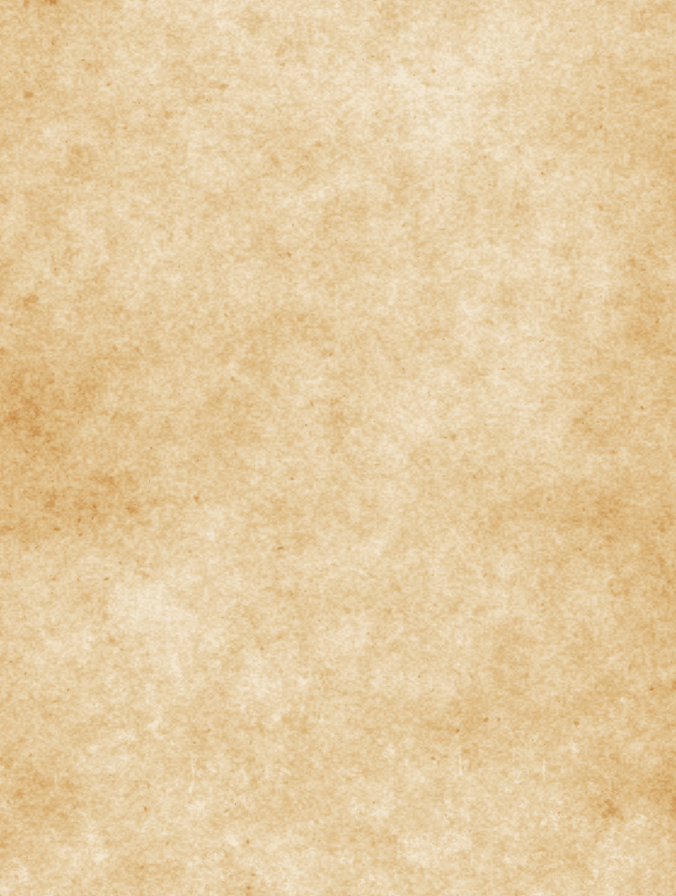
This texture is drawn by a WebGL 1 fragment shader. Its source:

```glsl
precision highp float;
// Aged parchment: warm blotches, fine paper grain, brown specks and pale scuffs.
uniform vec2 u_resolution;

float hash(vec2 p) {
  vec3 q = fract(vec3(p.xyx) * 0.1031);
  q += dot(q, q.yzx + 33.33);
  return fract((q.x + q.y) * q.z);
}

// Smooth value noise in -1..1
float noise(vec2 p) {
  vec2 i = floor(p), f = fract(p);
  f = f * f * (3.0 - 2.0 * f);
  float low = mix(hash(i), hash(i + vec2(1.0, 0.0)), f.x);
  float high = mix(hash(i + vec2(0.0, 1.0)), hash(i + 1.0), f.x);
  return mix(low, high, f.y) * 2.0 - 1.0;
}

float fbm(vec2 p, float gain) {
  float sum = 0.0, amp = 1.0;
  for (int i = 0; i < 5; i++) {
    sum += amp * noise(p);
    p = mat2(0.8, 0.6, -0.6, 0.8) * p * 2.03 + 17.3;
    amp *= gain;
  }
  return sum;
}

// Soft round stain, 1 at its centre
float blob(vec2 p, vec2 centre, vec2 size) {
  vec2 d = (p - centre) / size;
  return exp(-dot(d, d));
}

// Sparse ragged specks, one candidate per grid cell
float specks(vec2 p, float cells, float density) {
  vec2 g = p * cells, id = floor(g);
  vec2 centre = 0.3 + 0.4 * vec2(hash(id + 3.1), hash(id + 8.7));
  float angle = 6.283 * hash(id + 21.0), c = cos(angle), s = sin(angle);
  vec2 d = mat2(c, s, -s, c) * (fract(g) - centre);
  float size = mix(0.06, 0.16, pow(hash(id + 40.0), 2.0));
  float r = length(d * vec2(0.8, 1.25)) + 0.06 * noise(g * 9.0);
  float present = step(hash(id + 60.0), density);
  return present * (1.0 - smoothstep(size * 0.2, size * 1.5, r)) * mix(0.4, 1.0, hash(id + 77.0));
}

// Broken, nearly vertical pale scratches
float scratches(vec2 p) {
  vec2 g = p * vec2(22.0, 11.0), id = floor(g), f = fract(g);
  float x = 0.25 + 0.5 * hash(id + 5.0) + 0.07 * noise(p * 45.0);
  float line = 1.0 - smoothstep(0.01, 0.055, abs(f.x - x));
  float span = smoothstep(0.1, 0.3, f.y) * (1.0 - smoothstep(0.6, 0.95, f.y));
  float broken = smoothstep(-0.3, 0.5, noise(p * 130.0));
  return line * span * broken * step(hash(id + 90.0), 0.2);
}

// Tone to parchment colour: 0 is tan, 1 is cream, below 0 is brown
vec3 parchment(float tone) {
  vec3 brown = vec3(0.78, 0.54, 0.27), tan_ = vec3(0.86, 0.71, 0.48);
  vec3 straw = vec3(0.90, 0.80, 0.63), cream = vec3(0.95, 0.90, 0.81);
  vec3 col = mix(brown, tan_, clamp(tone / 0.8 + 1.0, 0.0, 1.0));
  col = mix(col, straw, clamp(tone / 0.58, 0.0, 1.0));
  return mix(col, cream, clamp((tone - 0.58) / 0.74, 0.0, 1.0));
}

void main() {
  vec2 p = gl_FragCoord.xy / u_resolution.y;
  float width = u_resolution.x / u_resolution.y;
  vec2 warped = p + 0.03 * vec2(noise(p * 11.0), noise(p * 11.0 + 50.0));
  warped += 0.012 * vec2(noise(p * 37.0 + 5.0), noise(p * 37.0 + 80.0));
  vec2 w = vec2(warped.x / width, warped.y);

  // Cloudy discolouration and mottling
  float tone = 0.62 + 0.20 * fbm(warped * 4.0 + 2.7, 0.62);
  tone += 0.18 * fbm(p * 21.0 + 31.0, 0.85);

  // Darker sides and lower corner, paler bands through the middle
  tone -= 0.20 * pow(abs(p.x / width * 2.0 - 1.0), 2.5);
  tone -= 0.32 * blob(w, vec2(0.02, 0.48), vec2(0.22, 0.10));
  tone -= 0.40 * blob(w, vec2(0.86, 0.45), vec2(0.18, 0.08));
  tone -= 0.38 * blob(w, vec2(0.78, 0.22), vec2(0.16, 0.07));
  tone -= 0.60 * blob(w, vec2(1.0, 0.10), vec2(0.13, 0.04));
  tone += 0.30 * blob(w, vec2(0.68, 0.89), vec2(0.16, 0.09));
  tone += 0.12 * blob(w, vec2(0.32, 0.33), vec2(0.25, 0.07));
  tone += 0.22 * blob(w, vec2(0.36, 0.72), vec2(0.14, 0.06));
  tone += 0.20 * blob(w, vec2(0.50, 0.55), vec2(0.25, 0.10));

  // Paper grain with a slight sideways fibre
  tone += 0.20 * noise(p * vec2(170.0, 230.0));
  tone += 0.26 * noise(p * vec2(370.0, 430.0) + 9.0);

  // Pale scuffs, mostly near the bottom
  float worn = 1.0 - smoothstep(0.15, 0.55, p.y + 0.12 * noise(p * 6.0));
  float flakes = smoothstep(0.55, 1.2, fbm(p * 50.0 + 70.0, 0.75));
  tone += 0.35 * flakes * worn;
  tone += 0.40 * scratches(p) * mix(0.25, 1.0, worn);

  // Faint curved crease across the upper left
  float arc = 0.855 - 0.75 * pow(p.x - 0.37, 2.0) + 0.004 * noise(p * 25.0);
  float crease = 1.0 - smoothstep(0.0005, 0.003, abs(p.y - arc));
  crease *= smoothstep(0.10, 0.18, p.x) * (1.0 - smoothstep(0.30, 0.42, p.x));
  tone -= 0.28 * crease * (0.6 + 0.4 * noise(p * 60.0));

  // Brown foxing: soft dapples, then specks large and small
  tone -= 0.30 * smoothstep(0.7, 1.5, fbm(p * 32.0 + 120.0, 0.7));
  tone -= 0.75 * specks(p + 0.31, 31.0, 0.14);
  tone -= 0.75 * specks(p + 1.73, 64.0, 0.14);

  gl_FragColor = vec4(parchment(tone), 1.0);
}
```
